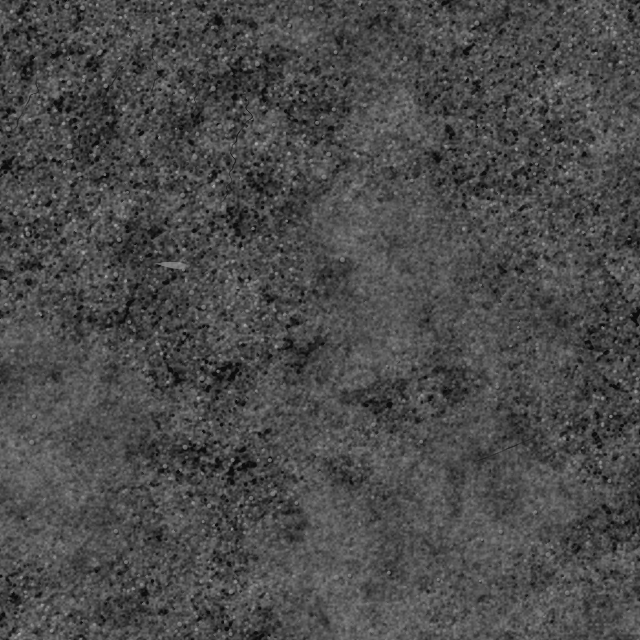
Write a WebGL 1 fragment shader that draws this texture.

```glsl
precision highp float;
// Weathered dark concrete: mottled grey ground with worn and rough zones,
// cellular grit lit from the upper left, dark pits and stains, a few pale
// pebbles, thin wandering cracks, one scratch and one pale flake.

uniform vec2 u_resolution;

#define BASE_TONE 0.318
#define MOTTLE 0.19
#define FINE_GRAIN 0.17
#define GRIT_SCALE 125.0
#define GRIT_CONTRAST 0.17
#define PIT_DEPTH 0.17
#define STAIN_DEPTH 0.075
#define PEBBLE_SCALE 34.0
#define PEBBLE_SHARE 0.13
#define PEBBLE_TONE 0.53
#define CRACK_TONE 0.10
#define CRACK_WIDTH 0.0017

float hash(vec2 p) {
  vec3 q = fract(p.xyx * 0.1031);
  q += dot(q, q.yzx + 33.33);
  return fract((q.x + q.y) * q.z);
}

vec2 hash2(vec2 p) {
  return vec2(hash(p), hash(p + 71.7));
}

float noise(vec2 p) {
  vec2 i = floor(p);
  vec2 f = fract(p);
  f = f * f * (3.0 - 2.0 * f);
  float low = mix(hash(i), hash(i + vec2(1.0, 0.0)), f.x);
  float high = mix(hash(i + vec2(0.0, 1.0)), hash(i + 1.0), f.x);
  return mix(low, high, f.y);
}

// Layered noise, turned at each octave to hide the lattice.
float layers(vec2 p) {
  float sum = 0.0;
  float weight = 0.5;
  for (int i = 0; i < 4; i++) {
    sum += weight * noise(p);
    p = mat2(1.6, 1.2, -1.2, 1.6) * p + 17.3;
    weight *= 0.5;
  }
  return sum / 0.9375;
}

// Cellular noise: offset from the nearest point, its distance, its id.
vec4 cells(vec2 p) {
  vec2 home = floor(p);
  vec4 nearest = vec4(0.0, 0.0, 9.0, 0.0);
  for (int y = -1; y <= 1; y++) {
    for (int x = -1; x <= 1; x++) {
      vec2 cell = home + vec2(float(x), float(y));
      vec2 d = p - cell - 0.1 - 0.8 * hash2(cell);
      float dist = length(d);
      if (dist < nearest.z) nearest = vec4(d, dist, hash(cell + 151.3));
    }
  }
  return nearest;
}

// Coverage of a line from a to b that wanders sideways and tapers.
float crack(vec2 p, vec2 a, vec2 b, float wander, float width) {
  vec2 dir = normalize(b - a);
  float span = length(b - a);
  vec2 q = vec2(dot(p - a, dir), dot(p - a, vec2(-dir.y, dir.x)));
  float bend = noise(vec2(q.x * 28.0, a.x * 91.0)) - 0.5;
  bend += 0.5 * (noise(vec2(q.x * 95.0, a.y * 67.0)) - 0.5);
  float taper = smoothstep(0.0, 0.02, q.x) * smoothstep(span, span - 0.02, q.x);
  float gaps = 0.5 + 0.5 * smoothstep(0.25, 0.55, noise(p * 60.0));
  return taper * gaps * (1.0 - smoothstep(0.2, 1.0, abs(q.y + bend * wander) / width));
}

void main() {
  vec2 p = gl_FragCoord.xy / min(u_resolution.x, u_resolution.y);
  vec2 turned = mat2(0.8, -0.6, 0.6, 0.8) * p;
  vec2 toLight = normalize(vec2(-0.6, 0.8));

  // Ground: broad mottling, then fine grain drawn out along a diagonal.
  float zone = layers(p * 4.0 + 3.7);
  float rough = smoothstep(0.32, 0.66, zone + 0.22 * (p.y - 0.45));
  float tone = BASE_TONE + MOTTLE * (layers(turned * 17.0 + 8.1) - 0.5);
  tone += 0.035 * (0.5 - rough);
  float grain = noise(turned * vec2(150.0, 200.0)) + noise(p * 290.0 + 40.0) - 1.0;
  tone += FINE_GRAIN * grain * mix(0.75, 1.1, rough);

  // Soft stains with ragged edges.
  float stain = noise(p * 24.0 + 5.0) + 0.35 * (noise(turned * 85.0) - 0.5);
  tone -= STAIN_DEPTH * smoothstep(0.66, 0.86, stain);

  // Grit: raised grains and hollows, each shaded across its width.
  vec4 grit = cells(turned * GRIT_SCALE);
  float gritMask = 1.0 - smoothstep(0.15, 0.5, grit.z);
  float raised = smoothstep(0.72, 1.0, grit.w) - smoothstep(0.3, 0.0, grit.w);
  float slope = dot(grit.xy, mat2(0.8, -0.6, 0.6, 0.8) * toLight);
  tone += GRIT_CONTRAST * gritMask * (raised + 0.6 * slope) * mix(0.45, 1.15, rough);

  // Clustered pits in the rough zones.
  float pit = noise(turned * vec2(75.0, 100.0) + 12.0) + 0.4 * (noise(p * 180.0) - 0.5);
  tone -= PIT_DEPTH * smoothstep(0.68, 0.95, pit) * mix(0.3, 1.0, rough);

  // Sparse pale pebbles, with a short shadow away from the light.
  vec4 pebble = cells(p * PEBBLE_SCALE + 9.0);
  float kept = step(1.0 - PEBBLE_SHARE * mix(0.35, 1.0, rough), pebble.w);
  float radius = mix(0.07, 0.17, fract(pebble.w * 57.0));
  float shadow = length(pebble.xy + toLight * 0.09);
  tone -= 0.11 * kept * (1.0 - smoothstep(radius * 0.5, radius * 1.3, shadow));
  float stone = kept * (1.0 - smoothstep(radius * 0.5, radius * 1.1, pebble.z));
  tone = mix(tone, PEBBLE_TONE + 0.6 * dot(pebble.xy, toLight), 0.8 * stone);

  // Cracks run down the upper left; one straight scratch lies lower right.
  float cracks = crack(p, vec2(0.395, 0.85), vec2(0.35, 0.67), 0.022, CRACK_WIDTH);
  for (int i = 0; i < 5; i++) {
    float n = float(i);
    vec2 top = vec2(0.07 + 0.065 * n, 0.78 + 0.2 * hash(vec2(n, 4.0)));
    vec2 run = vec2(-0.045, -0.06 - 0.06 * hash(vec2(n, 9.0)));
    cracks = max(cracks, 0.75 * crack(p, top, top + run, 0.025, CRACK_WIDTH));
  }
  float scratch = crack(p, vec2(0.735, 0.275), vec2(0.84, 0.318), 0.002, CRACK_WIDTH);
  tone = mix(tone, CRACK_TONE, 0.85 * max(cracks, 0.8 * scratch));

  // Pale flake, pointed at its left end.
  vec2 flake = (p - vec2(0.268, 0.586)) / vec2(0.026, 0.008);
  flake.y = (flake.y + 0.3 * flake.x) / (0.65 + 0.35 * clamp(flake.x, -1.0, 1.0));
  float flakeMask = 1.0 - smoothstep(0.75, 1.1, length(flake));
  tone = mix(tone, 0.52 + 0.3 * (tone - BASE_TONE), flakeMask);

  gl_FragColor = vec4(vec3(clamp(tone, 0.05, 0.72)), 1.0);
}
```
